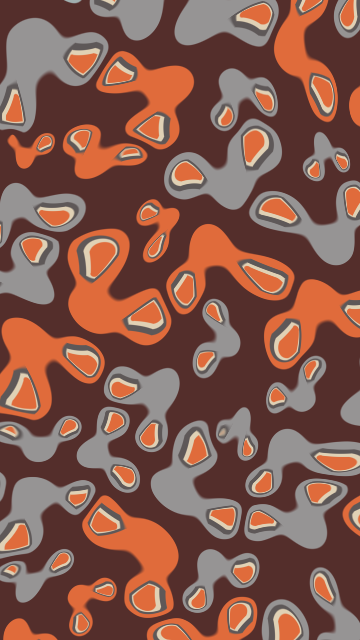
Write a Shadertoy shader that draws this pattern.

```glsl
const vec3 GROUND = vec3(.33, .18, .17);
const vec3 GRAY = vec3(.59, .58, .58);
const vec3 ORANGE = vec3(.88, .42, .23);
const vec3 BLUE = vec3(.63, .69, .69);
const vec3 SHADE = vec3(.37, .345, .345);
const vec3 CREAM = vec3(.88, .82, .71);

vec3 hash3(vec2 p) {
    vec3 q = fract(p.xyx * vec3(.1031, .1030, .0973));
    q += dot(q, q.yxz + 33.33);
    return fract((q.xxy + q.yzz) * q.zyx);
}

float cornerSlope(vec2 cell, vec2 corner, vec2 f) {
    return dot(hash3(cell + corner).xy * 2. - 1., f - corner);
}

float gradientNoise(vec2 p) {
    vec2 i = floor(p), f = p - i, u = f * f * f * (f * (f * 6. - 15.) + 10.);
    vec2 e = vec2(0, 1);
    return mix(mix(cornerSlope(i, e.xx, f), cornerSlope(i, e.yx, f), u.x),
               mix(cornerSlope(i, e.xy, f), cornerSlope(i, e.yy, f), u.x), u.y);
}

float smoothMin(float a, float b, float k) {
    float h = max(k - abs(a - b), 0.) / k;
    return min(a, b) - h * h * k * .25;
}

// Boomerang: an elbow and two lobes melted together
float boomerang(vec2 q, vec2 swell) {
    float elbow = length(q - vec2(0, -.35)) - .36;
    float left = length(q - vec2(-.707, .357)) - .43 - swell.x;
    float right = length(q - vec2(.707, .357)) - .43 - swell.y;
    return smoothMin(smoothMin(elbow, left, .6), right, .6);
}

// Round head at the given place, tapering backwards along x
float teardrop(vec2 p, vec2 head, float len, float headRadius, float tailRadius) {
    float t = clamp((head.x - p.x) / len, 0., 1.);
    return length(p - head + vec2(t * len, 0)) - mix(headRadius, tailRadius, t);
}

void mainImage(out vec4 fragColor, in vec2 fragCoord) {
    float zoom = 7.4, pixel = zoom / iResolution.x;
    vec2 p = fragCoord * pixel + vec2(23, 31);
    p = mat2(.94, .34, -.34, .94) * p;
    p += 1.1 * vec2(gradientNoise(p * .3), gradientNoise(p * .3 + 47.));

    // Brick blocks of 2 by 3, each holding two interlocked boomerangs
    float nearest = 9., second = 9., size = 1., tone = 0.;
    vec2 local = vec2(0);
    float row = round(p.y / 3.);
    for (float j = -1.; j <= 1.; j++) {
        float y = row + j, shift = mod(y, 2.);
        float column = round((p.x - shift) / 2.);
        for (float i = -1.; i <= 1.; i++) {
            vec2 block = vec2(column + i, y);
            vec3 rnd = hash3(block + 20.);
            float flip = rnd.x < .5 ? -1. : 1.;
            float growth = sin(6.283 * rnd.y);
            vec2 center = vec2(block.x * 2. + shift, y * 3.) + growth * vec2(.08 * flip, .2);
            for (float side = -1.; side <= 1.; side += 2.) {
                vec3 own = hash3(block * 1.7 + side * .37 + 61.);
                float g = growth * side;
                float scale = g > 0. ? 1. + .18 * g : 1. + .45 * g;
                float angle = atan(side, side * flip) + (own.x - .5) * .6 / (scale * scale);
                vec2 axis = vec2(cos(angle), sin(angle));
                vec2 d = p - center + side * vec2(.25 * flip, .75);
                vec2 q = vec2(dot(d, vec2(axis.y, -axis.x)), dot(d, axis)) / scale;
                float dist = boomerang(q, (own.yx - .5) * .08) * scale;
                if (dist < nearest) {
                    second = nearest;
                    nearest = dist;
                    local = q;
                    size = scale;
                    tone = own.z - .6 * max(0., 1. - scale);
                } else {
                    second = min(second, dist);
                }
            }
        }
    }

    // Keep a rounded gap between neighbours
    float body = -smoothMin(-nearest, .5 * (second - nearest) - .06, .1);

    // Nested eyes, with tails curling along the outer edge
    vec2 lobe = vec2(abs(local.x), local.y) - vec2(.707, .357);
    vec2 eye = vec2(lobe.x + lobe.y, lobe.x - lobe.y) * .707;
    eye.y -= .45 * eye.x * eye.x;
    float inset = body / size;
    float shade = max(teardrop(eye, vec2(.05, 0), .58, .30, .07), inset + .07);
    float rim = max(teardrop(eye, vec2(.07, -.03), .46, .235, .05), inset + .11);
    float core = max(teardrop(eye, vec2(.075, -.06), .34, .18, .06), inset + .13);

    // Paint from the ground up
    bool isBlue = tone > .86;
    vec3 skin = tone < .3 ? ORANGE : isBlue ? BLUE : GRAY;
    float edge = .7 * pixel, eyeEdge = edge / size;
    vec3 color = mix(skin, SHADE, smoothstep(eyeEdge, -eyeEdge, shade));
    color = mix(color, isBlue ? GROUND : CREAM, smoothstep(eyeEdge, -eyeEdge, rim));
    color = mix(color, isBlue ? BLUE : ORANGE, smoothstep(eyeEdge, -eyeEdge, core));
    color = mix(GROUND, color, smoothstep(edge, -edge, body));
    fragColor = vec4(color, 1);
}
```
